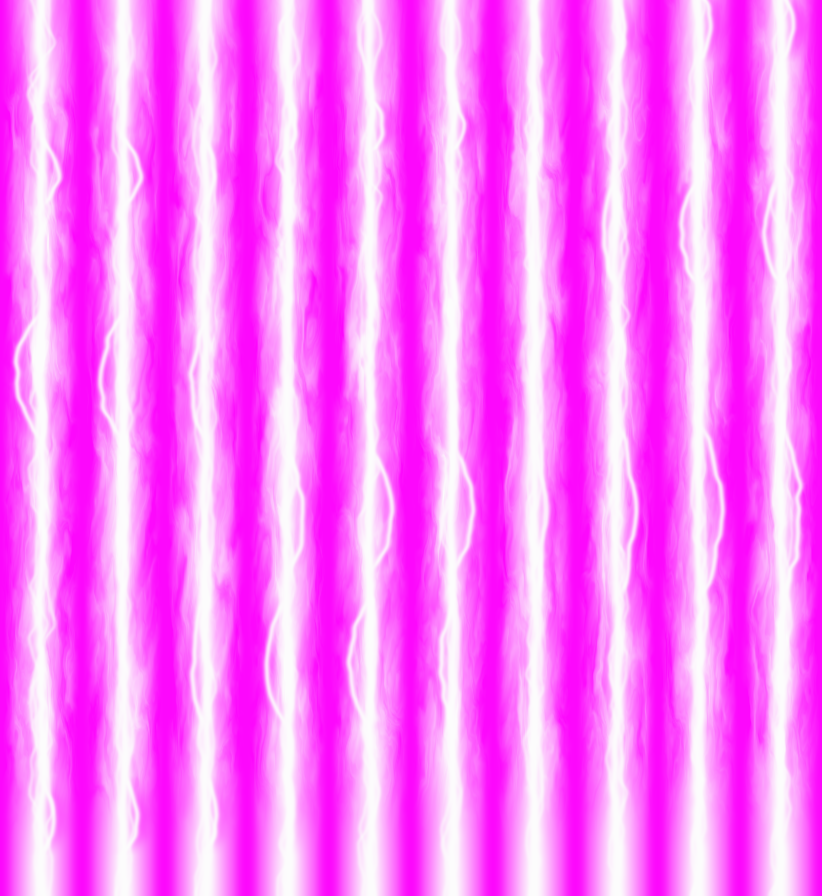
A Shadertoy shader for this pattern:

```glsl
const float COLUMNS = 10.0;
const int ARC_COUNT = 9;

float hash(vec2 p) {
    return fract(sin(dot(p, vec2(127.1, 311.7))) * 43758.5453);
}

float noise(vec2 p) {
    vec2 i = floor(p);
    vec2 f = fract(p);
    f = f * f * (3.0 - 2.0 * f);
    float low = mix(hash(i), hash(i + vec2(1, 0)), f.x);
    float high = mix(hash(i + vec2(0, 1)), hash(i + vec2(1, 1)), f.x);
    return mix(low, high, f.y);
}

float fbm(vec2 p) {
    float sum = 0.0;
    float weight = 0.533;
    for (int i = 0; i < 4; i++) {
        sum += weight * noise(p);
        p = p * 2.03 + 7.3;
        weight *= 0.5;
    }
    return sum;
}

// Sideways jitter of a discharge, evolving slowly between columns
float jitter(float y, float column, float seed) {
    float coarse = noise(vec2(y * 24.0 + seed, column * 0.45 + seed)) - 0.5;
    float fine = noise(vec2(y * 75.0 + seed, column * 0.7 + seed)) - 0.5;
    return coarse + 0.45 * fine;
}

float strand(float offset, float width) {
    float d = offset / width;
    return exp(-d * d);
}

float screenBlend(float a, float b) {
    return 1.0 - (1.0 - a) * (1.0 - b);
}

// Arc: height, half length, sideways reach, column where it peaks
// Returns the bright filament and the dark haze beside it
vec2 arcLight(vec2 p, float column, vec4 arc) {
    float t = (p.y - arc.x) / arc.y;
    float life = strand(column - arc.w, 2.1);
    float reach = arc.z * life;
    float bow = max(1.0 - t * t, 0.0);
    float path = reach * bow + 0.09 * jitter(p.y, column, arc.x * 90.0);
    float inside = smoothstep(1.05, 0.8, abs(t)) * smoothstep(0.1, 0.4, life);
    float filament = strand(p.x - path, 0.038) * inside;
    float haze = strand(p.x - path - 0.35 * reach, 0.13) * bow * life;
    return vec2(filament, haze);
}

// Brightness of one column; p.x runs from -0.5 to 0.5
float discharge(vec2 p, float column) {
    float ramp = 1.0 - 2.0 * abs(p.x);
    float light = 0.94 * ramp * smoothstep(-0.08, 0.38, ramp);

    // Clouded glow, calmer at both ends
    float warp = fbm(vec2(p.x * 4.0 + column * 17.0, p.y * 13.0));
    float wisps = fbm(vec2(p.x * 8.0 + column * 11.0 + warp * 3.0,
                           p.y * 15.0 + warp * 2.0));
    float calm = smoothstep(0.04, 0.2, p.y) * (1.0 - 0.6 * smoothstep(0.85, 1.0, p.y));
    float middle = smoothstep(0.0, 0.35, ramp);
    light += middle * calm * (0.75 * (wisps - 0.5) - 0.07);

    // Soft white flares
    float flare = noise(vec2(p.y * 7.0 + 3.0, column * 0.5)) * 0.35;
    flare = max(flare, 0.65 * smoothstep(0.17, 0.0, p.y));
    light = screenBlend(clamp(light, 0.0, 1.0), flare * strand(p.x, 0.2));

    // Side arcs
    vec4 arcs[ARC_COUNT] = vec4[ARC_COUNT](
        vec4(0.58, 0.075, -0.32, 0.3), vec4(0.43, 0.070, 0.27, 4.3),
        vec4(0.43, 0.100, 0.29, 7.9), vec4(0.26, 0.075, -0.23, 3.4),
        vec4(0.74, 0.060, -0.21, 8.2), vec4(0.81, 0.040, 0.20, 0.6),
        vec4(0.86, 0.030, 0.18, 4.5), vec4(0.09, 0.045, 0.14, 0.8),
        vec4(0.97, 0.040, 0.14, 8.6));
    float filaments = 0.0;
    float haze = 0.0;
    for (int i = 0; i < ARC_COUNT; i++) {
        vec2 arc = arcLight(p, column, arcs[i]);
        filaments = max(filaments, arc.x);
        haze = max(haze, arc.y);
    }
    light *= 1.0 - 0.45 * haze;
    light = screenBlend(light, 0.85 * filaments);

    // Thin strands woven around the core
    for (int i = 0; i < 3; i++) {
        float seed = 13.0 + 29.0 * float(i);
        float path = 0.24 * jitter(p.y * 0.7, column, seed);
        light = screenBlend(light, 0.5 * strand(p.x - path, 0.028));
    }

    // Bright core
    float core = p.x - 0.06 * jitter(p.y, column, 5.0);
    return screenBlend(light, 0.95 * strand(core, 0.07));
}

void mainImage(out vec4 fragColor, in vec2 fragCoord) {
    vec2 uv = fragCoord / iResolution.xy;
    float x = uv.x * COLUMNS;
    float light = discharge(vec2(fract(x) - 0.5, uv.y), floor(x));
    vec3 magenta = vec3(0.99, 0.03, 0.99);
    vec3 white = vec3(0.99, 0.99, 0.99);
    fragColor = vec4(mix(magenta, white, clamp(light, 0.0, 1.0)), 1.0);
}
```
